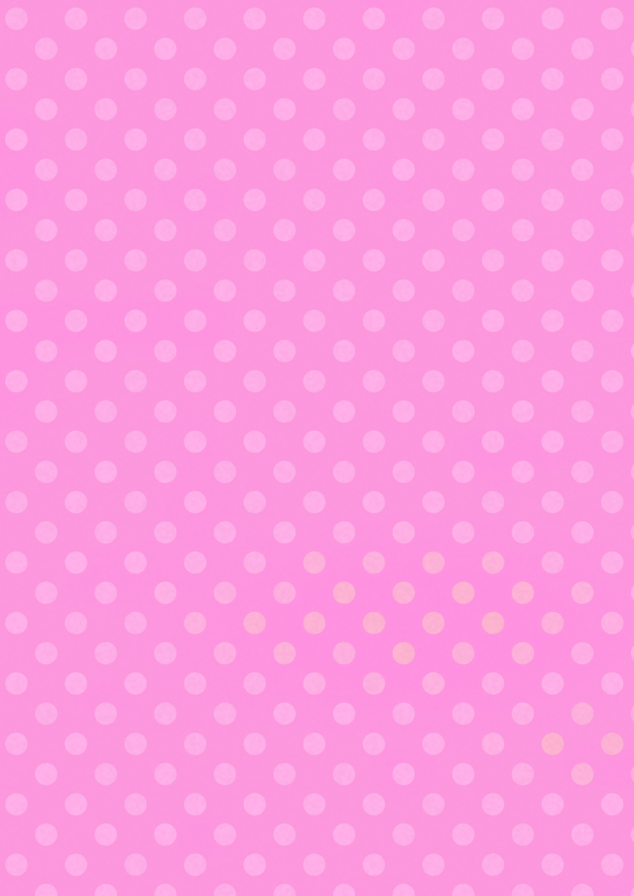
Write a Shadertoy shader that draws this pattern.

```glsl
// Staggered pale polka dots on pink, with a patch of peach-tinted dots low on the sheet

float hash(vec2 p) {
    p = fract(p * vec2(0.1031, 0.1137));
    p += dot(p, p.yx + 33.33);
    return fract((p.x + p.y) * p.x * 91.7);
}

float noise(vec2 p) {
    vec2 cell = floor(p), f = fract(p);
    f = f * f * (3.0 - 2.0 * f);
    return mix(mix(hash(cell), hash(cell + vec2(1, 0)), f.x),
               mix(hash(cell + vec2(0, 1)), hash(cell + vec2(1, 1)), f.x), f.y);
}

// Soft elliptical patch: 1 in the middle, 0 outside
float patchMask(vec2 p, vec2 center, vec2 radius) {
    return 1.0 - smoothstep(0.3, 1.0, length((p - center) / radius));
}

void mainImage(out vec4 fragColor, in vec2 fragCoord) {
    // Canvas heights, measured from the top left
    vec2 p = vec2(fragCoord.x, iResolution.y - fragCoord.y) / iResolution.y;
    vec2 period = vec2(0.0665, 0.06745);
    float edge = max(0.8 / iResolution.y, 0.001);

    // Ground: faint blotches, deeper around the tinted patch
    float warmth = patchMask(p, vec2(0.47, 0.70), vec2(0.36, 0.15));
    float blotch = noise(p * vec2(9.0, 14.0) + 20.0);
    float deep = max(warmth * 0.9, smoothstep(0.6, 0.9, blotch) * 0.6);
    vec3 color = mix(vec3(0.99, 0.592, 0.87), vec3(1.0, 0.57, 0.88), deep);

    // Two interleaved lattices make the stagger
    for (int i = 0; i < 2; i++) {
        vec2 q = (p - vec2(0.0183, 0.0208)) / period + 0.5 * float(i);
        vec2 id = floor(q + 0.5);
        vec2 offset = (q - id) * period;
        vec2 center = p - offset;
        float dist = length(offset);
        float pick = hash(id + 40.0 + 57.0 * float(i));

        // Peach strength varies from dot to dot inside two patches
        float zone = patchMask(center, vec2(0.44, 0.685), vec2(0.32, 0.11));
        zone = max(zone, patchMask(center, vec2(0.66, 0.83), vec2(0.14, 0.06)));
        float peach = zone * (0.3 + 0.7 * pick);
        vec3 dotColor = mix(vec3(0.997, 0.68, 0.907), vec3(0.985, 0.70, 0.80), peach);

        // Slight mottling in a paler, uneven fill
        dotColor += 0.022 * (noise(p * 300.0) - 0.5) + 0.006 * (pick - 0.5);
        float cover = 1.0 - smoothstep(-edge, edge, dist - 0.0124);
        color = mix(color, dotColor, cover);

        // Thin dull halo left around each rim
        float rim = 1.0 - smoothstep(0.0, 0.0022, abs(dist - 0.0133));
        color += vec3(-0.008, 0.006, -0.004) * rim;
    }

    // Fine grain
    color += 0.008 * (noise(p * 420.0 + 7.0) - 0.5);
    fragColor = vec4(clamp(color, 0.0, 1.0), 1.0);
}
```
